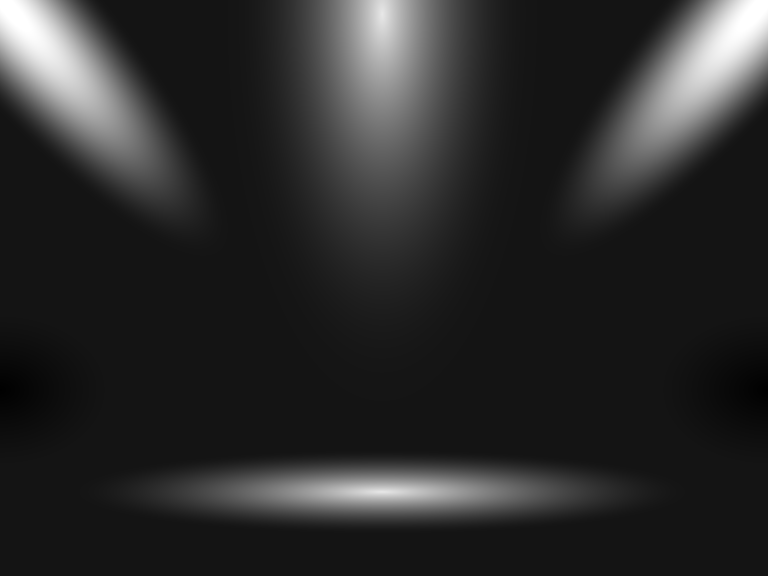
Write a Shadertoy shader that draws this background.

```glsl
// Dark grey stage lit by three soft spotlights, with a glowing pool on the floor.

const float BASE_GREY = 0.08;

// Elliptical distance: 0 at the centre, 1 on the rim.
float ellipse(vec2 p, vec2 centre, vec2 radii) {
    return length((p - centre) / radii);
}

// Glow with a pointed peak; a higher falloff fades faster.
float pointedGlow(float d, float falloff) {
    return pow(max(1.0 - d, 0.0), falloff);
}

// Glow with a broad, rounded core.
float roundedGlow(float d) {
    return 1.0 - smoothstep(0.0, 1.0, d);
}

// Slanted beam: an ellipse whose long axis follows the given direction.
float beam(vec2 p, vec2 lamp, vec2 direction, vec2 radii) {
    vec2 axis = normalize(direction);
    vec2 offset = p - lamp;
    vec2 local = vec2(dot(offset, axis), dot(offset, vec2(-axis.y, axis.x)));
    return roundedGlow(ellipse(local, vec2(0.0), radii));
}

void mainImage(out vec4 fragColor, in vec2 fragCoord) {
    // Height runs from 0 to 1; x is measured from the middle.
    vec2 uv = fragCoord / iResolution.xy;
    vec2 p = vec2((uv.x - 0.5) * 4.0 / 3.0, uv.y);
    vec2 mirrored = vec2(abs(p.x), p.y);

    // Backdrop with a shadow at each side.
    float shadow = pointedGlow(ellipse(mirrored, vec2(0.667, 0.323), vec2(0.20, 0.14)), 1.3);
    float grey = BASE_GREY * (1.0 - shadow);

    // Overhead lamp, spreading down the wall.
    grey += 0.83 * pointedGlow(ellipse(p, vec2(-0.003, 0.975), vec2(0.28, 0.70)), 2.4);

    // Corner lamps, aimed inward.
    grey += 0.94 * beam(mirrored, vec2(0.648, 0.983), vec2(-0.656, -0.755), vec2(0.56, 0.135));

    // Pool of light on the floor.
    grey += 0.83 * pointedGlow(ellipse(p, vec2(-0.003, 0.146), vec2(0.53, 0.072)), 1.6);

    fragColor = vec4(vec3(clamp(grey, 0.0, 1.0)), 1.0);
}
```
